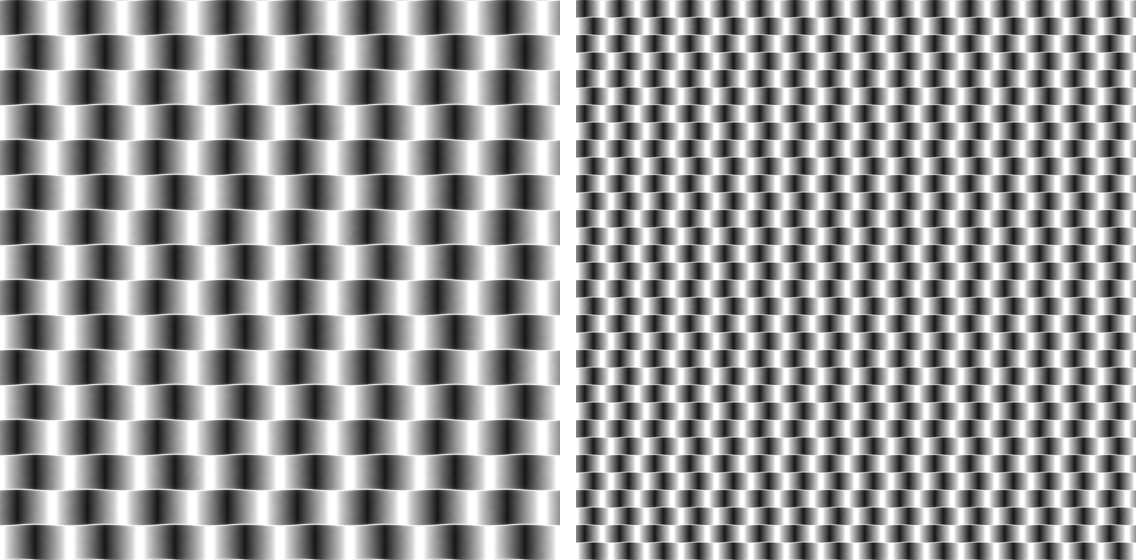
Left: one tile. Right: repeated 2 by 2.
This pattern is drawn by a WebGL 1 fragment shader. Its source:

```glsl
precision highp float;
// Woven rows of soft grey cylinders, shifted by a quarter and parted by thin wavy highlights.
uniform vec2 u_resolution;

float hash(vec2 p) {
  vec3 q = fract(p.xyx * vec3(0.1031, 0.1030, 0.0973));
  q += dot(q, q.yzx + 33.33);
  return fract((q.x + q.y) * q.z);
}

// Value noise that wraps after the given number of cells.
float wrapNoise(vec2 p, float cells) {
  vec2 i = floor(p);
  vec2 f = fract(p);
  f = f * f * (3.0 - 2.0 * f);
  vec2 a = mod(i, cells);
  vec2 b = mod(i + 1.0, cells);
  return mix(mix(hash(a), hash(vec2(b.x, a.y)), f.x),
             mix(hash(vec2(a.x, b.y)), hash(b), f.x), f.y);
}

// Column phase of the darkest point: rows alternate by a quarter period.
float darkPhase(float row) {
  return 0.5 - 0.25 * mod(row, 2.0);
}

// Near-linear ramp from the dark core to a flat bright band.
float rowShade(float x, float row) {
  float d = 2.0 * abs(fract(x - darkPhase(row) + 0.5) - 0.5);
  return min(0.09 + 0.945 * d + 0.05 * smoothstep(0.75, 0.9, d), 1.0);
}

void main() {
  vec2 uv = gl_FragCoord.xy / u_resolution;
  float x = uv.x * 8.0;
  float y = uv.y * 16.0;
  float pixel = 16.0 / u_resolution.y;

  // Signed distance to the nearest row boundary, bowed up over the dark cores below it.
  float upper = floor(y + 0.5);
  float lower = upper - 1.0;
  float edge = y - upper - 0.022 * cos(6.28319 * (x - darkPhase(lower)));

  // Smooth switch between the two rows.
  float side = smoothstep(-0.6 * pixel, 0.6 * pixel, edge);
  float shade = mix(rowShade(x, lower), rowShade(x, upper), side);

  // Faint mottling of the mid greys.
  float mottle = wrapNoise(uv * 96.0, 96.0) - 0.5;
  shade += 0.1 * mottle * shade * (1.0 - shade);

  // Thin highlight with a soft halo.
  float width = max(0.022, 0.6 * pixel);
  float core = exp(-edge * edge / (width * width));
  float halo = exp(-abs(edge) / 0.045);
  shade = mix(shade, 1.0, 0.68 * core + 0.16 * halo);

  gl_FragColor = vec4(vec3(clamp(shade, 0.0, 1.0)), 1.0);
}
```
